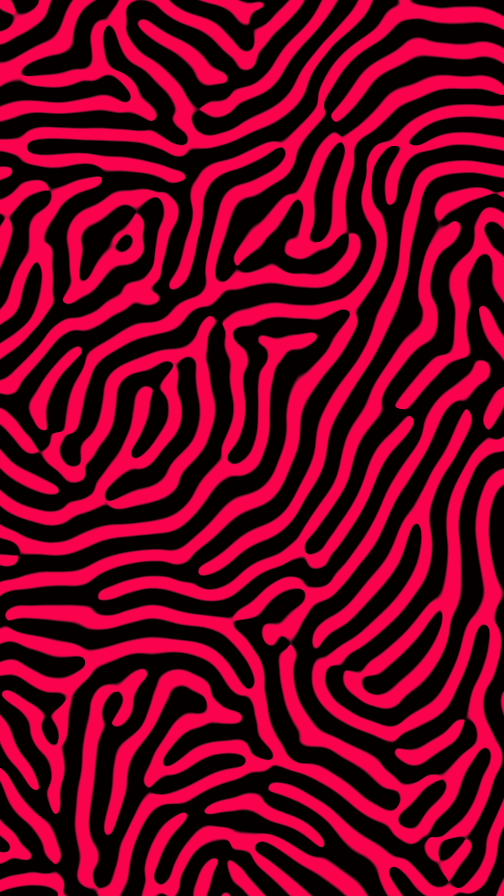
A WebGL 2 fragment shader for this pattern:

```glsl
#version 300 es
precision highp float;
precision highp int;

// Labyrinth of even, round-ended pink stripes on black.
// A small grid of wave patches around each pixel starts with random phases and
// smooth random directions, relaxes to agree with its neighbours, then is blended.

#define PERIOD 0.063       // stripe spacing, in canvas widths
#define SPACING 0.75       // patch spacing, in stripe periods
#define TURN_SCALE 4.6     // patches over which the stripes change direction
#define COVERAGE 0.43      // share of pink within one period
#define SOFTNESS 0.0031    // half width of the edge, in canvas widths
#define COUPLING 0.7       // weight of a neighbour while relaxing
#define SLOPE_GAIN 2.0     // how strongly phase differences turn a patch
#define SEED 137
#define BLACK vec3(0.02, 0.0, 0.0)
#define PINK vec3(0.98, 0.01, 0.30)
#define RIM_TINT vec3(0.0, 0.20, 0.14)

uniform vec2 u_resolution;
out vec4 fragColor;

const float TAU = 6.28319;
const float WAVE = TAU * SPACING;   // phase advance per patch
const int SIZE = 10;                // patches per side before relaxing
const int PASSES = 3;               // each pass trims one patch from every side

vec4 patches[SIZE * SIZE];          // xy: direction, zw: cosine and sine of phase

// Integer hash to two values in 0..1
vec2 hash2(ivec2 cell) {
    const uint M = 1664525u;
    uvec2 v = uvec2(cell + 4096) * M + 1013904223u;
    for (int i = 0; i < 2; i++) {
        v.x += v.y * M;
        v.y += v.x * M;
        v ^= v >> 16u;
    }
    return vec2(v & 0xffffu) / 65535.0;
}

vec2 unit(float angle) { return vec2(cos(angle), sin(angle)); }

vec2 rotate(vec2 v, float angle) {
    vec2 r = unit(angle);
    return vec2(v.x * r.x - v.y * r.y, v.x * r.y + v.y * r.x);
}

// Smooth random direction; halving the angle allows U-turns and three-way forks
vec2 stripeNormal(vec2 p) {
    p = rotate(p, 0.6) / TURN_SCALE;
    ivec2 c = ivec2(floor(p)) + SEED;
    vec2 f = fract(p);
    f = f * f * (3.0 - 2.0 * f);
    vec2 low = mix(unit(TAU * hash2(c).x), unit(TAU * hash2(c + ivec2(1, 0)).x), f.x);
    vec2 high = mix(unit(TAU * hash2(c + ivec2(0, 1)).x), unit(TAU * hash2(c + 1).x), f.x);
    vec2 v = mix(low, high, f.y) + vec2(1e-5, 0.0);
    return unit(0.5 * atan(v.y, v.x));
}

// Phase and direction of one patch after agreeing with its four neighbours
vec4 relaxed(int x, int y) {
    vec4 self = patches[y * SIZE + x];
    vec2 sum = vec2(0.0), slopeRe = vec2(0.0), slopeIm = vec2(0.0);
    for (int j = 0; j < 5; j++) {
        ivec2 o = ivec2(int(j == 1) - int(j == 2), int(j == 3) - int(j == 4));
        vec4 other = patches[(y + o.y) * SIZE + x + o.x];
        float side = dot(other.xy, self.xy) < 0.0 ? -1.0 : 1.0;
        vec2 offset = vec2(o);
        vec2 dir = side * other.xy;
        vec2 wave = rotate(vec2(other.z, side * other.w), -WAVE * dot(dir, offset));
        wave *= j == 0 ? 1.0 : COUPLING;
        sum += wave;
        slopeRe += SLOPE_GAIN * offset * wave.x - WAVE * dir * wave.y;
        slopeIm += SLOPE_GAIN * offset * wave.y + WAVE * dir * wave.x;
    }
    vec2 slope = (sum.x * slopeIm - sum.y * slopeRe) / (dot(sum, sum) + 0.1);
    return vec4(normalize(WAVE * self.xy + slope + 1e-5), sum / max(length(sum), 1e-4));
}

void main() {
    vec2 p = gl_FragCoord.xy / (u_resolution.x * PERIOD * SPACING);
    ivec2 base = ivec2(floor(p));

    // Random start
    for (int y = 0; y < SIZE; y++)
        for (int x = 0; x < SIZE; x++) {
            ivec2 cell = base + ivec2(x, y) - PASSES - 1;
            patches[y * SIZE + x] = vec4(stripeNormal(vec2(cell)), unit(TAU * hash2(cell).y));
        }

    // Relax in place: results shift by one patch, so no unread value is overwritten
    for (int n = 1; n <= PASSES; n++)
        for (int y = 1; y <= SIZE - 2 * n; y++)
            for (int x = 1; x <= SIZE - 2 * n; x++)
                patches[(y - 1) * SIZE + x - 1] = relaxed(x, y);

    // Blend the nearest 4 x 4 waves, keeping height and gradient
    float height = 0.0, total = 0.0;
    vec2 gradient = vec2(0.0);
    for (int y = 0; y < 4; y++)
        for (int x = 0; x < 4; x++) {
            vec4 node = patches[y * SIZE + x];
            vec2 r = fract(p) + 1.0 - vec2(x, y);
            float w = pow(max(1.0 - dot(r, r) / 4.0, 0.0), 4.0);
            vec2 wave = w * rotate(node.zw, WAVE * dot(node.xy, r));
            height += wave.x;
            gradient += wave.y * node.xy;
            total += w;
        }

    // Distance from the stripe centre, independent of the local wave strength
    float strength = sqrt(height * height + dot(gradient, gradient) + 0.004 * total * total);
    float fromCentre = acos(clamp(height / strength, -1.0, 1.0)) / TAU * PERIOD;
    float edge = max(SOFTNESS, 0.7 / u_resolution.x);
    float halfWidth = 0.5 * COVERAGE * PERIOD;
    float ink = 1.0 - smoothstep(halfWidth - edge, halfWidth + edge, fromCentre);

    fragColor = vec4(mix(BLACK, PINK, ink) + RIM_TINT * ink * (1.0 - ink), 1.0);
}
```
